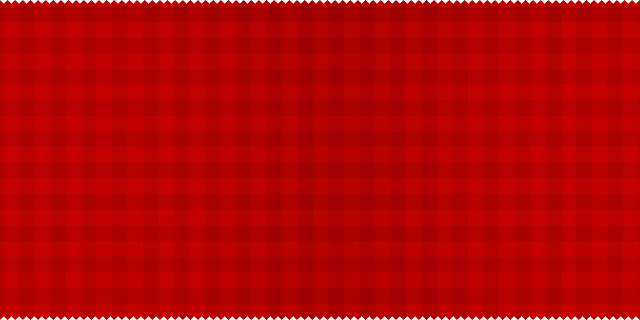
Write a Shadertoy shader that draws this pattern.

```glsl
// Red gingham cloth with soft shading and white pinked edges along top and bottom.

// Lengths are fractions of the canvas height.
const vec2  BAND_PERIOD = vec2(0.09677, 0.0978);
const vec2  BAND_CENTER = vec2(0.0835, 0.0755);
const float BAND_HALF   = 0.0243;
const float TOOTH_WIDTH = 0.0238;
const float TOOTH_DEPTH = 0.0115;

const float BASE_RED     = 0.775;
const float BAND_DARKEN  = 0.052;
const float FOLD_DARKEN  = 0.045;
const float FOLD_WIDTH   = 0.36;
const float EDGE_DARKEN  = 0.025;
const float BAND_VARIETY = 0.008;
const vec3  PAPER        = vec3(1.0, 0.99, 0.99);

float hash(float n) {
    return fract(sin(n * 127.1) * 43758.5453);
}

// Antialiased coverage of the dyed bands running along each axis.
vec2 bandCoverage(vec2 p, float pixel) {
    vec2 cell = fract((p - BAND_CENTER) / BAND_PERIOD + 0.5) - 0.5;
    vec2 dist = abs(cell) * BAND_PERIOD - BAND_HALF;
    return 1.0 - smoothstep(-0.6 * pixel, 0.6 * pixel, dist);
}

// Signed distance to the pinked hem, positive inside the cloth.
float hemDistance(vec2 p) {
    float edge = min(p.y, 1.0 - p.y);
    float notch = 1.0 - abs(2.0 * fract(p.x / TOOTH_WIDTH) - 1.0);
    float slope = 2.0 * TOOTH_DEPTH / TOOTH_WIDTH;
    return (edge - TOOTH_DEPTH * notch) / sqrt(1.0 + slope * slope);
}

void mainImage(out vec4 fragColor, in vec2 fragCoord) {
    vec2 p = fragCoord / iResolution.y;
    float pixel = 1.0 / iResolution.y;
    float aspect = iResolution.x / iResolution.y;

    // Crossed bands, each with a slightly different dye strength.
    vec2 bands = bandCoverage(p, pixel);
    vec2 id = floor((p - BAND_CENTER) / BAND_PERIOD + 0.5);
    vec2 dye = vec2(hash(id.x + 3.0), hash(id.y + 41.0)) - 0.5;
    float red = BASE_RED - dot(bands, BAND_DARKEN + BAND_VARIETY * dye);

    // A broad vertical shadow and darker top and bottom.
    float across = (p.x - 0.515 * aspect) / FOLD_WIDTH;
    float height = 2.0 * p.y - 1.0;
    red -= FOLD_DARKEN * exp(-across * across);
    red -= EDGE_DARKEN * height * height * (0.75 + 0.25 * height);

    // Cut the cloth along its zigzag hem.
    float cloth = smoothstep(-0.6 * pixel, 0.6 * pixel, hemDistance(p));
    fragColor = vec4(mix(PAPER, vec3(red, 0.0, 0.0), cloth), 1.0);
}
```
